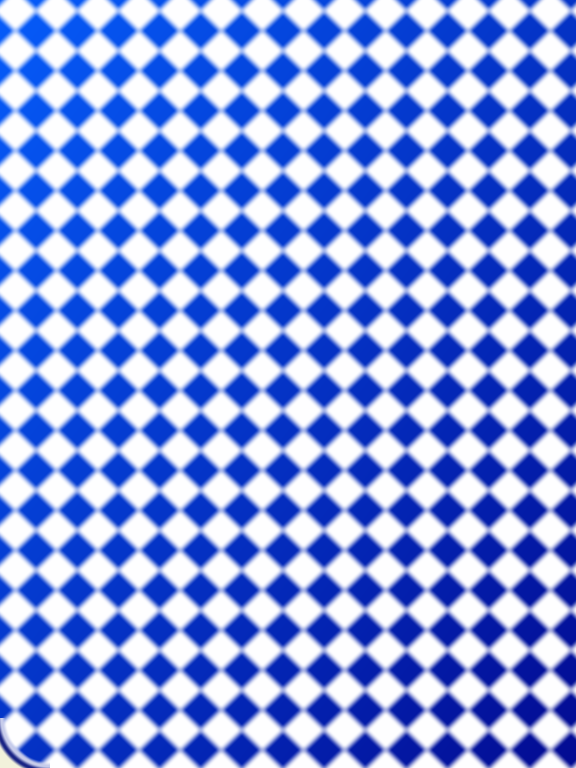
Write a WebGL 2 fragment shader that draws this pattern.

```glsl
#version 300 es
precision highp float;

uniform vec2 u_resolution;
out vec4 fragColor;

// Lattice
const vec2 REPEATS = vec2(14.0, 19.22);
const vec2 PHASE = vec2(0.878, 0.45);   // centre of the first blue diamond, in repeats
const float SOFTNESS = 0.17;            // half width of the blurred edge, in diamond sides
const float WHITE_BLEED = 1.5;          // above 1 lets white spread into blue

// Colours
const vec3 WHITE = vec3(0.995, 0.995, 1.0);
const vec3 BLUE_LIT = vec3(0.02, 0.36, 0.98);
const vec3 BLUE_SHADE = vec3(0.01, 0.04, 0.57);
const vec3 RIM_BLUE = vec3(0.10, 0.14, 0.52);
const vec3 RIM_PALE = vec3(0.78, 0.80, 0.92);
const vec3 CREAM = vec3(0.95, 0.95, 0.86);

// Rounded lower left corner, in canvas widths
const float CORNER_CENTRE = 0.087;
const float CORNER_RADIUS = 0.093;
const float RIM_WIDTH = 0.009;
const float RIM_BLUR = 0.004;

// Softened square wave of period 2: +1 around even numbers, -1 around odd ones
float softSquare(float x, float blur) {
    float edge = 0.5 - abs(x - 2.0 * floor(0.5 * x + 0.5));
    return 2.0 * smoothstep(-blur, blur, edge) - 1.0;
}

// Blue coverage of a checkerboard turned by 45 degrees
float diamonds(vec2 cell, float blur) {
    float checker = softSquare(cell.x + cell.y, blur) * softSquare(cell.x - cell.y, blur);
    // The two diagonals share parity within a repeat, so fold each to period 2
    return pow(0.5 + 0.5 * checker, WHITE_BLEED);
}

void main() {
    vec2 uv = gl_FragCoord.xy / u_resolution;
    float pixel = 1.0 / u_resolution.x;

    // Diagonal light from the upper left
    float shade = 0.5 * (uv.x + 1.0 - uv.y);
    vec3 blue = mix(BLUE_LIT, BLUE_SHADE, shade);

    // Diamond lattice
    float blur = max(SOFTNESS, REPEATS.x * pixel);
    vec3 colour = mix(WHITE, blue, diamonds(uv * REPEATS - PHASE, blur));

    // Corner: pale band, blue rim, then cream outside
    vec2 p = vec2(uv.x, uv.y * u_resolution.y / u_resolution.x);
    vec2 outward = max(CORNER_CENTRE - p, 0.0);
    float d = length(outward) - CORNER_RADIUS;
    float inCorner = step(0.0, min(outward.x, outward.y) - 0.0001);
    float soft = max(RIM_BLUR, pixel);
    float pale = smoothstep(-soft, soft, d + 1.5 * RIM_WIDTH);
    float rim = smoothstep(-soft, soft, d + 0.5 * RIM_WIDTH);
    float outside = smoothstep(-soft, soft, d - 0.5 * RIM_WIDTH);
    vec3 corner = mix(colour, RIM_PALE, pale);
    corner = mix(corner, RIM_BLUE, rim);
    corner = mix(corner, CREAM, outside);
    colour = mix(colour, corner, inCorner);

    fragColor = vec4(colour, 1.0);
}
```
